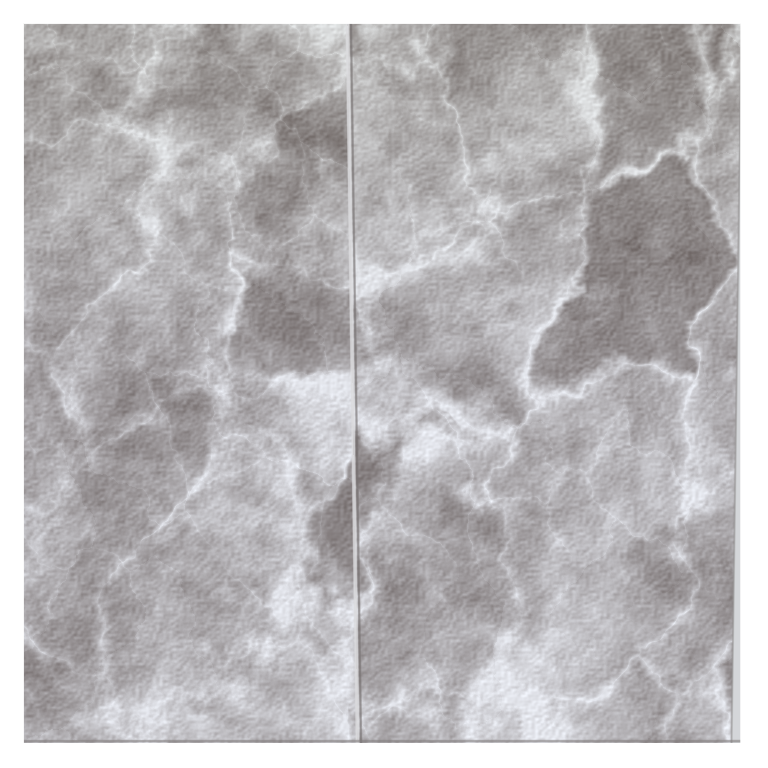
Reproduce this texture procedurally as a WebGL 1 fragment shader.

```glsl
precision highp float;
// Two grey marbled panels on a white ground, split by a slightly leaning seam.
// Warped cells give slabs whose borders glow as pale veins; ridged noise adds
// feathery wisps, and a fine embossed grain covers the surface.
uniform vec2 u_resolution;

const vec3 DARK_STONE = vec3(0.47, 0.44, 0.44);
const vec3 PALE_STONE = vec3(0.80, 0.80, 0.82);
const vec3 GROUND = vec3(1.0);

float hash(vec2 p) {
  vec3 h = fract(p.xyx * 0.1031);
  h += dot(h, h.yzx + 33.33);
  return fract((h.x + h.y) * h.z);
}

vec2 hash2(vec2 p) {
  return vec2(hash(p), hash(p + 71.7));
}

float noise(vec2 p) {
  vec2 i = floor(p);
  vec2 f = fract(p);
  f = f * f * (3.0 - 2.0 * f);
  float low = mix(hash(i), hash(i + vec2(1.0, 0.0)), f.x);
  float high = mix(hash(i + vec2(0.0, 1.0)), hash(i + 1.0), f.x);
  return mix(low, high, f.y);
}

vec2 rotate(vec2 p, float angle) {
  float c = cos(angle);
  float s = sin(angle);
  return vec2(c * p.x + s * p.y, c * p.y - s * p.x);
}

float fbm(vec2 p) {
  float sum = 0.0;
  float amp = 0.5;
  for (int i = 0; i < 6; i++) {
    sum += amp * noise(p);
    p = rotate(p, 0.6) * 2.03 + 17.3;
    amp *= 0.55;
  }
  return sum / 1.08;
}

// Fractal ridges: bright thin crests with soft flanks.
float ridges(vec2 p) {
  float sum = 0.0;
  float amp = 0.5;
  for (int i = 0; i < 5; i++) {
    float crest = 1.0 - abs(2.0 * noise(p) - 1.0);
    sum += amp * crest * crest * crest;
    p = rotate(p, 0.8) * 1.95 + 9.1;
    amp *= 0.6;
  }
  return sum;
}

vec2 warp(vec2 p, float scale, float amount) {
  vec2 shift = vec2(fbm(p * scale + 3.1), fbm(p * scale + 47.9));
  return p + amount * (shift - 0.5);
}

// x: gap to the neighbouring cell, y and z: random values of this cell.
vec3 cells(vec2 p) {
  vec2 home = floor(p);
  vec2 nearestId = home;
  float first = 8.0;
  float second = 8.0;
  for (int y = -1; y <= 1; y++) {
    for (int x = -1; x <= 1; x++) {
      vec2 id = home + vec2(float(x), float(y));
      float d = length(id + hash2(id) - p);
      if (d < first) {
        second = first;
        first = d;
        nearestId = id;
      } else {
        second = min(second, d);
      }
    }
  }
  return vec3(second - first, hash2(nearestId + 13.0));
}

float marble(vec2 p) {
  vec2 q = warp(p, 4.0, 0.30);
  vec3 slab = cells(rotate(q, -0.45) * vec2(5.6, 3.7));
  vec3 shard = cells(rotate(warp(p, 7.0, 0.16), 0.5) * vec2(10.0, 7.0));
  float cloud = fbm(q * 7.0 + 5.0) - 0.5;
  float mottle = fbm(p * 38.0) - 0.5;

  // Each slab has its own glow width: one side of a vein is crisp, one soft.
  float patchy = smoothstep(0.25, 0.75, noise(p * 6.0 + 31.0));
  float glow = mix(0.03, 0.24, slab.z * patchy + 0.12);
  float vein = exp(-slab.x / glow) * (0.75 + 0.9 * mottle);
  float crack = exp(-shard.x / 0.07) * smoothstep(0.35, 0.7, noise(p * 8.0 + 80.0));
  float wisp = ridges(q * 6.5 + 12.0);
  float shade = smoothstep(0.74, 0.80, slab.y) * smoothstep(0.02, 0.16, slab.x);
  shade *= smoothstep(-0.22, 0.08, cloud + 0.3 * mottle);

  float tone = 0.605 + 0.46 * cloud + 0.20 * mottle;
  tone += 0.23 * vein + 0.09 * crack + 0.13 * wisp;
  tone += 0.05 * (shard.y - 0.5) - 0.17 * shade;
  return clamp(tone, 0.43, 0.90);
}

float grain(vec2 p) {
  vec2 g = p * vec2(225.0, 265.0);
  return noise(g) - noise(g + vec2(0.6, -0.7));
}

// Soft-edged stripe around an offset of zero.
float stripe(float offset, float halfWidth, float blur) {
  return 1.0 - smoothstep(halfWidth - blur, halfWidth + blur, abs(offset));
}

void main() {
  vec2 uv = gl_FragCoord.xy / u_resolution;
  float pixel = 1.0 / min(u_resolution.x, u_resolution.y);
  float blur = max(0.0012, 0.6 * pixel);

  // Stone, cut anew on each side of the seam
  float seam = uv.x - mix(0.466, 0.452, uv.y);
  vec2 stonePoint = uv + step(0.0, seam) * vec2(3.7, 1.3);
  float tone = marble(stonePoint) + 0.085 * grain(uv);
  vec3 color = mix(DARK_STONE, PALE_STONE, (tone - 0.45) / 0.355);
  color *= mix(vec3(1.0), vec3(0.97, 0.97, 0.945), smoothstep(0.45, 1.0, uv.y));

  // Seam: a lit lip with a thin shadow beside it
  color = mix(color, vec3(0.45, 0.43, 0.43), 0.65 * stripe(seam - 0.0045, 0.0015, blur));
  color = mix(color, vec3(0.86, 0.86, 0.87), 0.85 * stripe(seam, 0.0024, blur));

  // Pale wall beyond the right edge and a shadow along the foot
  float side = uv.x - mix(0.952, 0.966, uv.y);
  color = mix(color, vec3(0.83, 0.84, 0.85), smoothstep(-blur, blur, side));
  color = mix(color, vec3(0.56, 0.55, 0.55), 0.6 * stripe(side, 0.0012, blur));
  color = mix(color, vec3(0.50, 0.48, 0.48), 0.6 * stripe(uv.y - 0.035, 0.0016, blur));

  // White ground around the panels
  vec2 outside = abs(uv - vec2(0.4975, 0.5008)) - vec2(0.4665, 0.4682);
  float frame = smoothstep(-0.5 * pixel, 0.5 * pixel, max(outside.x, outside.y));
  gl_FragColor = vec4(mix(color, GROUND, frame), 1.0);
}
```
